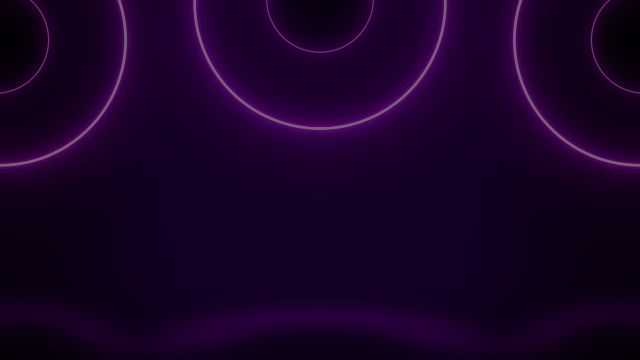
Write a WebGL 1 fragment shader that draws this background.

```glsl
precision highp float;

uniform vec2 u_resolution;

// Lengths are in canvas heights, with x = 0 at the middle.
const vec3 EDGE_COLOR = vec3(0.035, 0.0, 0.055);
const vec3 CENTER_COLOR = vec3(0.075, 0.0, 0.138);
const vec3 GLOW_COLOR = vec3(0.25, 0.0, 0.29);
const vec3 FRINGE_COLOR = vec3(0.44, 0.04, 0.47);
const vec3 OUTER_COLOR = vec3(0.45, 0.39, 0.46);
const vec3 INNER_COLOR = vec3(0.52, 0.20, 0.52);
const vec3 FLOOR_COLOR = vec3(0.09, 0.0, 0.12);

const float OUTER_RADIUS = 0.348;
const float INNER_RADIUS = 0.148;
const float OUTER_SPACING = 0.888;
const float INNER_SPACING = 0.902;
const float OUTER_TOP = 0.991;
const float INNER_TOP = 1.003;
const float SIDE_HEIGHT = 0.889;
const float OUTER_HALF_WIDTH = 0.0036;
const float INNER_HALF_WIDTH = 0.0017;

const float FLOOR_SPACING = 0.845;
const vec2 FLOOR_MIDDLE_RADII = vec2(0.40, 0.12);
const vec2 FLOOR_SIDE_RADII = vec2(0.26, 0.13);
const float FLOOR_SOFTNESS = 0.32;

float ringDistance(vec2 p, vec2 center, float radius) {
  return length(p - center) - radius;
}

// Antialiased coverage of a stroke around distance zero
float stroke(float dist, float halfWidth, float pixel) {
  return 1.0 - smoothstep(halfWidth - 0.6 * pixel, halfWidth + 0.6 * pixel, abs(dist));
}

// Tight halo plus a wide haze
float neonGlow(float dist) {
  float d = abs(dist);
  return 0.58 * exp(-d / 0.025) + 0.40 * exp(-d / 0.075);
}

// Soft elliptical band of light
float floorBand(vec2 p, vec2 center, vec2 radii) {
  float offset = (length((p - center) / radii) - 1.0) / FLOOR_SOFTNESS;
  return exp(-offset * offset);
}

void main() {
  float pixel = 1.0 / u_resolution.y;
  vec2 p = vec2(gl_FragCoord.x - 0.5 * u_resolution.x, gl_FragCoord.y) * pixel;

  // Background, darker toward the sides and the bottom
  float middle = 1.0 - smoothstep(0.3, 0.88, abs(p.x));
  vec3 color = mix(EDGE_COLOR, CENTER_COLOR, middle);
  color *= mix(0.65, 1.0, smoothstep(0.0, 0.25, p.y));

  float glow = 0.0;
  float floorLight = 0.0;
  float shade = 1.0;
  float outerLine = 0.0;
  float innerLine = 0.0;
  float fringe = 0.0;

  // Three columns of concentric rings and their floor light
  for (int i = -1; i <= 1; i++) {
    float column = float(i);
    float side = abs(column);
    vec2 outerCenter = vec2(column * OUTER_SPACING, mix(OUTER_TOP, SIDE_HEIGHT, side));
    vec2 innerCenter = vec2(column * INNER_SPACING, mix(INNER_TOP, SIDE_HEIGHT, side));
    float outer = ringDistance(p, outerCenter, OUTER_RADIUS);
    float inner = ringDistance(p, innerCenter, INNER_RADIUS);

    // The lower part of each ring shines more
    float below = clamp((outerCenter.y - p.y) / OUTER_RADIUS, 0.0, 1.0);
    glow += neonGlow(outer) * mix(0.72, 1.0, below);
    glow += 0.42 * exp(-abs(inner) / 0.026);
    shade *= mix(0.45 - 0.25 * side, 1.0, smoothstep(-0.12, 0.06, inner));

    outerLine = max(outerLine, stroke(outer, OUTER_HALF_WIDTH, pixel));
    innerLine = max(innerLine, stroke(inner, INNER_HALF_WIDTH, pixel));
    fringe = max(fringe, exp(-pow(abs(outer) / 0.0075, 2.0)));

    vec2 floorCenter = vec2(column * FLOOR_SPACING, 0.0);
    vec2 floorRadii = mix(FLOOR_MIDDLE_RADII, FLOOR_SIDE_RADII, side);
    floorLight += floorBand(p, floorCenter, floorRadii) * mix(1.0, 0.75, side);
  }

  // Combine the light, then the bright tubes
  color = color * shade + GLOW_COLOR * glow;
  color += FLOOR_COLOR * floorLight * smoothstep(-0.03, 0.08, p.y);
  color = mix(color, FRINGE_COLOR, 0.75 * fringe);
  color = mix(color, INNER_COLOR, 0.9 * innerLine);
  color = mix(color, OUTER_COLOR, outerLine);

  gl_FragColor = vec4(color, 1.0);
}
```
